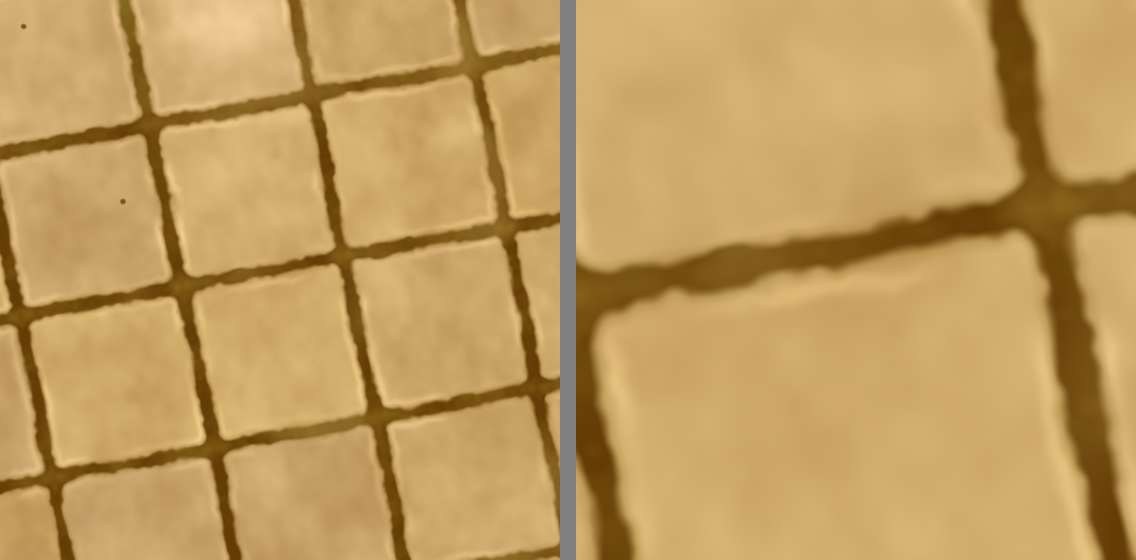
Left, the full canvas; right, a detail of the centre.
Give the GLSL for this texture, as a three.js fragment shader.

```glsl
// Tilted grid of worn sandy square tiles with uneven brown grout.
#define GRID_ORIGIN vec2(0.3255, 0.4883)
#define GRID_MATRIX mat2(3.337, -0.619, 0.664, 3.352)
#define GROUT_HALF_WIDTH 0.036
#define CORNER_RADIUS 0.055
#define EDGE_SOFTNESS 0.013
#define EDGE_WOBBLE 0.022
#define TILE_DARK vec3(0.72, 0.57, 0.33)
#define TILE_LIGHT vec3(0.85, 0.71, 0.47)
#define GROUT_DARK vec3(0.39, 0.24, 0.02)
#define GROUT_OLIVE vec3(0.52, 0.38, 0.10)
#define GROUT_PALE vec3(0.63, 0.49, 0.22)
#define MOSS vec3(0.52, 0.48, 0.12)

varying vec2 vUv;

float hash(vec2 p) {
  vec3 q = fract(vec3(p.xyx) * 0.1031);
  q += dot(q, q.yzx + 33.33);
  return fract((q.x + q.y) * q.z);
}

float noise(vec2 p) {
  vec2 i = floor(p);
  vec2 f = fract(p);
  f = f * f * (3.0 - 2.0 * f);
  return mix(mix(hash(i), hash(i + vec2(1.0, 0.0)), f.x),
             mix(hash(i + vec2(0.0, 1.0)), hash(i + vec2(1.0, 1.0)), f.x), f.y);
}

float fbm(vec2 p) {
  float sum = 0.0;
  float amplitude = 0.5;
  for (int i = 0; i < 4; i++) {
    sum += amplitude * noise(p);
    p = p * 2.03 + vec2(17.3, 9.1);
    amplitude *= 0.5;
  }
  return sum / 0.9375;
}

// Signed distance to a tile with rounded corners, negative inside.
float tileDistance(vec2 fromCenter, float halfSize) {
  vec2 q = fromCenter - halfSize + CORNER_RADIUS;
  return length(max(q, 0.0)) + min(max(q.x, q.y), 0.0) - CORNER_RADIUS;
}

void main() {
  vec2 grid = GRID_MATRIX * (vUv - GRID_ORIGIN);
  vec2 seedPos = grid + 40.0;

  // Slightly crooked, chipped tile outlines
  vec2 wobble = vec2(noise(seedPos * 5.0), noise(seedPos * 5.0 + 71.0)) - 0.5;
  vec2 bent = grid + wobble * EDGE_WOBBLE;
  vec2 tile = floor(bent) + 40.0;
  vec2 local = fract(bent);
  vec2 fromCenter = abs(local - 0.5);
  float chips = (noise(seedPos * 9.0 + 13.0) - 0.5) * 0.022
              + (noise(seedPos * 27.0) - 0.5) * 0.014;
  float d = tileDistance(fromCenter, 0.5 - GROUT_HALF_WIDTH) + chips;

  // Tile face: own tone, soft blotches, fine mottling
  float tone = 0.58 + 0.32 * (hash(tile) - 0.5);
  tone += 1.15 * (fbm(seedPos * 3.2) - 0.5);
  tone += 0.25 * (noise(seedPos * vec2(14.0, 10.0)) - 0.5);
  vec2 toGlow = vUv - vec2(0.39, 0.94);
  tone += 0.65 * exp(-dot(toGlow, toGlow) * 70.0);
  vec3 face = mix(TILE_DARK, TILE_LIGHT, tone);
  face.b += 0.04 * (hash(tile + 5.7) - 0.5);

  // Pale worn rim, then a thin shaded shoulder at the joint
  float rimWear = smoothstep(0.25, 0.8, noise(seedPos * 6.0 + 31.0));
  face += vec3(0.08, 0.08, 0.075) * rimWear * exp(-pow((d + 0.035) / 0.02, 2.0));
  face = mix(face, GROUT_PALE, 0.45 * smoothstep(-0.03, 0.0, d));

  // Rare small dark pit in a tile
  vec2 pit = 0.2 + 0.6 * vec2(hash(tile + 2.3), hash(tile + 8.9));
  float pitMask = 1.0 - smoothstep(0.008, 0.024, length(local - pit));
  face = mix(face, GROUT_DARK, 0.8 * pitMask * step(0.8, hash(tile + 14.2)));

  // Grout: olive across, darker down, paler at crossings and worn spots
  float across = smoothstep(-0.04, 0.04, fromCenter.y - fromCenter.x);
  float crossing = smoothstep(0.88, 0.97, fromCenter.x + fromCenter.y);
  float stain = noise(seedPos * 7.0 + 51.0);
  float grain = noise(seedPos * 32.0);
  float olive = 0.1 + 0.3 * across + 0.35 * crossing + 0.7 * (stain - 0.5) + 0.3 * (grain - 0.5);
  vec3 grout = mix(GROUT_DARK, GROUT_OLIVE, clamp(olive, 0.0, 1.0));
  float washed = smoothstep(0.55, 0.85, noise(seedPos * 2.6 + 23.0));
  washed += 0.45 * smoothstep(0.7, 1.0, vUv.y);
  grout = mix(grout, GROUT_PALE, clamp(0.55 * washed, 0.0, 0.75));

  // Moss gathers in the upper left joint
  float moss = 1.0 - smoothstep(0.05, 0.22, length(vUv - vec2(0.08, 1.0)));
  grout = mix(grout, MOSS, 0.8 * moss);

  float joint = smoothstep(-EDGE_SOFTNESS, EDGE_SOFTNESS, d);
  gl_FragColor = vec4(mix(face, grout, joint), 1.0);
}
```
